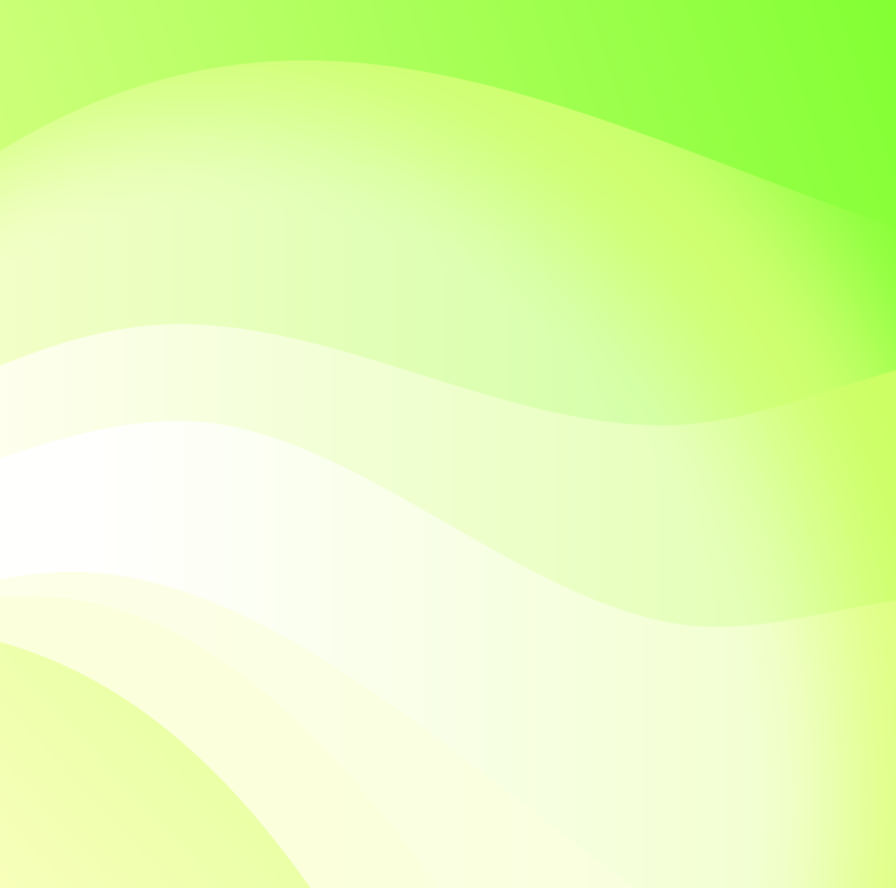
A WebGL 1 fragment shader for this background:

```glsl
precision highp float;
// Soft lime and cream waves sweeping across a bright green gradient.
uniform vec2 u_resolution;

// Cubic curve from point a to point b with the given end slopes
float bend(float x, vec2 a, vec2 b, float slopeA, float slopeB) {
  float w = b.x - a.x;
  float t = clamp((x - a.x) / w, 0.0, 1.0);
  float s = 1.0 - t;
  return mix(a.y, b.y, t * t * (3.0 - 2.0 * t))
       + w * t * s * (slopeA * s - slopeB * t);
}

// Smooth coverage of the area below a wave
float below(float y, float wave) {
  float px = 1.0 / u_resolution.y;
  return smoothstep(-px, px, wave - y);
}

void main() {
  vec2 p = gl_FragCoord.xy / u_resolution;
  float x = p.x, y = p.y;

  // Elliptical distance that drives the glow toward the right
  float r = length((p - vec2(0.25, 0.1)) * vec2(1.0, 0.85));

  // Green backdrop
  vec3 backdrop = mix(vec3(0.81, 1.0, 0.48), vec3(0.50, 1.0, 0.19),
                      clamp(0.9 * x + 0.3 * (y - 0.8), 0.0, 1.0));
  vec3 color = backdrop;

  // Mint wave with a yellow rim that melts into the backdrop
  float crest = x < 0.34
    ? bend(x, vec2(0.0, 0.83), vec2(0.34, 0.932), 0.62, 0.0)
    : bend(x, vec2(0.34, 0.932), vec2(1.0, 0.744), 0.0, -0.34);
  vec3 mint = mix(vec3(0.95, 1.0, 0.78), vec3(0.84, 1.0, 0.67), min(x / 0.7, 1.0));
  mint = mix(mint, vec3(0.81, 1.0, 0.44), smoothstep(0.56, 0.76, r));
  mint = mix(mint, backdrop, smoothstep(0.74, 0.95, r));
  color = mix(color, mint, below(y, crest));

  // Pale lime wave
  float swell = x < 0.2
    ? bend(x, vec2(0.0, 0.588), vec2(0.2, 0.635), 0.42, 0.0)
    : x < 0.74
    ? bend(x, vec2(0.2, 0.635), vec2(0.74, 0.521), 0.0, 0.0)
    : bend(x, vec2(0.74, 0.521), vec2(1.0, 0.583), 0.0, 0.28);
  vec3 lime = mix(vec3(0.995, 1.0, 0.93), vec3(0.90, 1.0, 0.73), min(x / 0.8, 1.0));
  lime = mix(lime, vec3(0.80, 1.0, 0.39), smoothstep(0.57, 0.84, r));
  color = mix(color, lime, below(y, swell));

  // White wave
  float foam = x < 0.2
    ? bend(x, vec2(0.0, 0.484), vec2(0.2, 0.526), 0.34, 0.0)
    : x < 0.8
    ? bend(x, vec2(0.2, 0.526), vec2(0.8, 0.294), 0.0, 0.0)
    : bend(x, vec2(0.8, 0.294), vec2(1.0, 0.324), 0.0, 0.15);
  vec3 white = mix(vec3(1.0, 1.0, 0.995), vec3(0.95, 1.0, 0.82),
                   clamp((x - 0.1) / 0.75, 0.0, 1.0));
  white = mix(white, vec3(0.87, 1.0, 0.5), smoothstep(0.58, 0.8, r));
  color = mix(color, white, below(y, foam));

  // Cream bands
  float outer = x < 0.08
    ? bend(x, vec2(0.0, 0.348), vec2(0.08, 0.356), 0.16, 0.0)
    : bend(x, vec2(0.08, 0.356), vec2(0.75, -0.03), 0.0, -0.7);
  color = mix(color, mix(vec3(0.993, 1.0, 0.91), vec3(0.975, 1.0, 0.87), x / 0.7),
              below(y, outer));
  float inner = bend(x, vec2(0.04, 0.328), vec2(0.5, -0.015), 0.0, -1.45);
  color = mix(color, mix(vec3(0.99, 1.0, 0.86), vec3(0.98, 1.0, 0.865), x / 0.5),
              below(y, inner));

  // Yellow-green hill in the corner
  float hill = bend(x, vec2(0.0, 0.277), vec2(0.36, -0.02), -0.28, -1.5);
  vec3 grass = mix(vec3(0.97, 1.0, 0.73), vec3(0.91, 1.0, 0.64),
                   clamp(2.4 * x + 2.2 * y, 0.0, 1.0));
  color = mix(color, grass, below(y, hill));

  gl_FragColor = vec4(color, 1.0);
}
```
